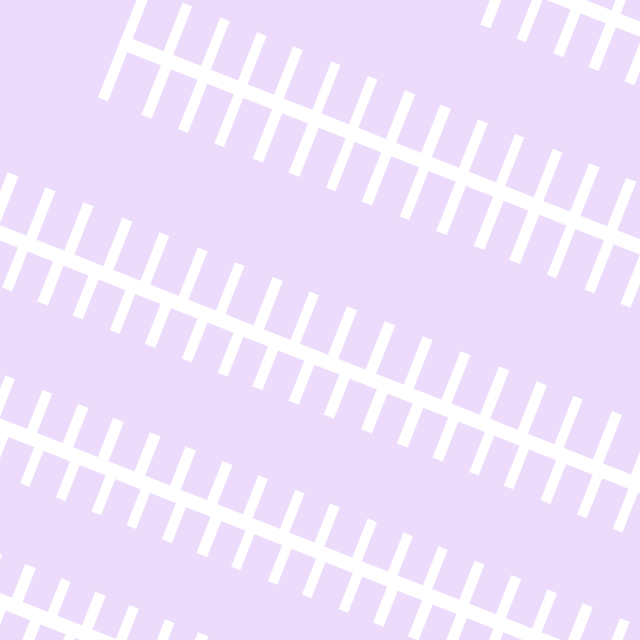
Give the GLSL for this pattern, as a Shadertoy shader.

```glsl
// Slanted white combs on pale lilac: each row is a long spine with square-cut
// teeth on both sides. The plane is rotated once, then every side of every row
// repeats its own tooth with a slightly different pitch, length and jitter.

float hash(vec2 p) {
    return fract(sin(dot(p, vec2(127.1, 311.7))) * 43758.5);
}

float box(vec2 p, vec2 halfSize) {
    vec2 d = abs(p) - halfSize;
    return length(max(d, 0.0)) + min(max(d.x, d.y), 0.0);
}

// One side of a row; q.x runs along the spine, q.y is the height above it.
// tooth = (phase, pitch, length)
float teeth(vec2 q, vec3 tooth, float start, float seed) {
    float id = round((q.x - tooth.x) / tooth.y);
    float center = tooth.x + id * tooth.y;
    if (center < start + 0.03) return 1.0;
    vec2 key = vec2(id, seed);
    center += (hash(key) - 0.5) * 0.003;
    float halfWidth = 0.0083 + (hash(key + 7.3) - 0.5) * 0.0014;
    float halfLength = 0.5 * tooth.z;
    return box(q - vec2(center, halfLength), vec2(halfWidth, halfLength));
}

void mainImage(out vec4 fragColor, in vec2 fragCoord) {
    // Top-left origin, then axes along and across the rows
    vec2 p = fragCoord / iResolution.y;
    p.y = 1.0 - p.y;
    vec2 along = vec2(0.9301, 0.3673);
    float u = dot(p, along);
    float v = dot(p, vec2(-along.y, along.x));

    // Per row: spine height and left end
    vec2 spine[5] = vec2[5](
        vec2(-0.3249, 0.7204), vec2(-0.0085, 0.2066), vec2(0.3385, -1.0),
        vec2(0.6191, -1.0), vec2(0.8730, -1.0));
    // Per row: phase, pitch and length of the teeth on each side
    vec3 upper[5] = vec3[5](
        vec3(0.7200, 0.0610, 0.0911), vec3(0.2757, 0.0620, 0.0924),
        vec3(0.1832, 0.0633, 0.0924), vec3(0.2324, 0.0606, 0.0768),
        vec3(0.3698, 0.0580, 0.0677));
    vec3 lower[5] = vec3[5](
        vec3(0.7204, 0.0609, 0.0846), vec3(0.2793, 0.0620, 0.0938),
        vec3(0.1757, 0.0603, 0.0781), vec3(0.3145, 0.0593, 0.0716),
        vec3(0.4090, 0.0580, 0.0625));

    float d = 1.0;
    for (int i = 0; i < 5; i++) {
        float start = spine[i].y;
        float h = v - spine[i].x;
        float row = float(i);

        // Spine and the bar closing its left end
        d = min(d, max(abs(h) - 0.0111, start - u));
        d = min(d, box(vec2(u - start, h), vec2(0.0083, lower[i].z)));

        // Teeth above and below
        d = min(d, teeth(vec2(u, -h), upper[i], start, row));
        d = min(d, teeth(vec2(u, h), lower[i], start, row + 20.0));
    }

    float edge = 0.8 / iResolution.y;
    float ink = smoothstep(edge, -edge, d);
    vec3 color = mix(vec3(0.925, 0.86, 0.98), vec3(1.0), ink);
    fragColor = vec4(color, 1.0);
}
```
